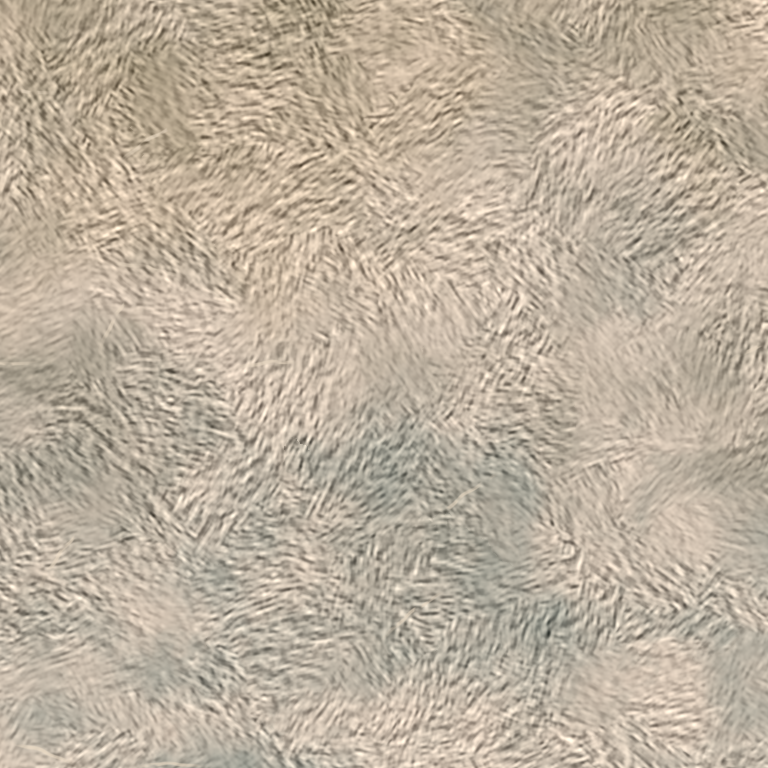
This texture is drawn by a WebGL 1 fragment shader. Its source:

```glsl
precision highp float;
// Weathered, dry-brushed plaster: cloudy pink-beige, grey, ochre and blue-grey
// paint, covered by soft daubs. Each daub has its own brush direction, along
// which stretched noise is embossed into short, gritty bristle marks.

#define DAUBS 11.0          // daubs across the canvas
#define BRISTLE_ALONG 105.0 // bristle marks per canvas, lengthwise
#define BRISTLE_ACROSS 235.0
#define GRAIN 0.25          // contrast of the bristle marks
#define GRIT 0.09           // contrast of the undirected speckle
#define DAUB_TONE 0.26      // tone difference between daubs
#define SCRATCHES 6.0       // scratch cells across the canvas
#define LIGHT vec3(0.838, 0.772, 0.704)
#define GREY vec3(0.640, 0.610, 0.548)
#define OCHRE vec3(0.650, 0.597, 0.500)
#define COOL vec3(0.612, 0.622, 0.582)
#define PALE vec3(0.920, 0.855, 0.765)

uniform vec2 u_resolution;

float hash(vec2 p) {
  vec3 q = fract(p.xyx * 0.1031);
  q += dot(q, q.yzx + 33.33);
  return fract((q.x + q.y) * q.z);
}

vec2 hash2(vec2 p) {
  return vec2(hash(p + 17.3), hash(p + 71.9));
}

float noise(vec2 p) {
  vec2 i = floor(p), f = fract(p);
  f = f * f * (3.0 - 2.0 * f);
  return mix(mix(hash(i), hash(i + vec2(1.0, 0.0)), f.x),
             mix(hash(i + vec2(0.0, 1.0)), hash(i + vec2(1.0, 1.0)), f.x), f.y);
}

float fbm(vec2 p) {
  float sum = 0.0, amp = 0.5;
  for (int i = 0; i < 5; i++) {
    sum += amp * noise(p);
    p = mat2(1.6, 1.2, -1.2, 1.6) * p + 9.7;
    amp *= 0.52;
  }
  return sum;
}

vec2 rotate(vec2 p, float a) {
  float c = cos(a), s = sin(a);
  return vec2(c * p.x + s * p.y, c * p.y - s * p.x);
}

// Embossed bristle marks running along x, fine ones over a few longer ones
float bristles(vec2 p) {
  vec2 q = p * vec2(BRISTLE_ALONG, BRISTLE_ACROSS);
  q.y += 1.2 * noise(q * vec2(0.4, 0.1));
  float fine = noise(q) - noise(q + vec2(0.4, 1.0));
  vec2 r = q * vec2(0.45, 0.62) + 31.0;
  return fine + 0.55 * (noise(r) - noise(r + vec2(0.2, 1.0)));
}

// x: bristle relief, y: tone, both blended over the neighbouring daubs
vec2 daubs(vec2 uv) {
  vec2 p = uv * DAUBS + 1.5 * vec2(fbm(uv * 18.0), fbm(uv * 18.0 + 40.0));
  vec2 cell = floor(p);
  float relief = 0.0, tone = 0.0, total = 0.0, power = 0.0;
  for (int j = -1; j <= 1; j++) {
    for (int i = -1; i <= 1; i++) {
      vec2 id = cell + vec2(float(i), float(j));
      vec2 away = p - id - hash2(id);
      float angle = (hash(id + 5.1) - 0.45) * 2.5;
      vec2 local = rotate(away, angle) * vec2(0.75, 1.3);
      float w = exp(-5.0 * dot(local, local));
      relief += w * bristles(rotate(uv, angle) + hash2(id + 3.7));
      tone += w * (hash(id + 8.3) - 0.5);
      total += w;
      power += w * w;
    }
  }
  return vec2(relief / sqrt(power + 1e-6), tone / (total + 1e-3));
}

// Sparse, tapered and broken pale scratches
float scratches(vec2 uv) {
  vec2 p = uv * SCRATCHES;
  float mask = 0.0;
  for (int j = -1; j <= 1; j++) {
    for (int i = -1; i <= 1; i++) {
      vec2 id = floor(p) + vec2(float(i), float(j));
      vec2 q = rotate(p - id - hash2(id + 50.0), (hash(id + 61.0) - 0.4) * 2.0);
      q.y += 0.2 * q.x * q.x + 0.02 * noise(q * 9.0);
      float taper = smoothstep(0.40, 0.05, abs(q.x));
      float line = smoothstep(0.022, 0.005, abs(q.y)) * taper;
      mask = max(mask, line * step(0.7, hash(id + 83.0)));
    }
  }
  return mask * smoothstep(0.25, 0.6, noise(uv * 90.0));
}

void main() {
  vec2 uv = gl_FragCoord.xy / u_resolution.y;
  vec2 warp = vec2(fbm(uv * 5.0 + 3.0), fbm(uv * 5.0 + 23.0)) - 0.5;
  vec2 daub = daubs(uv);

  // Cloudy underpainting: ochre towards the top, blue-grey towards the bottom
  float cloud = mix(fbm(uv * vec2(3.4, 4.2) + warp * 1.8 + 12.0), fbm(uv * 16.0 + 5.0), 0.3);
  float tone = smoothstep(0.12, 0.78, cloud + DAUB_TONE * daub.y);
  float drift = uv.y + 1.1 * (fbm(uv * 2.6 + warp + 60.0) - 0.48);
  float top = smoothstep(0.45, 1.05, drift);
  float bottom = smoothstep(0.55, 0.05, drift);
  vec3 shade = mix(mix(GREY, OCHRE, top), COOL, bottom);
  vec3 light = LIGHT * mix(vec3(1.0), vec3(0.970, 0.953, 0.920), top);
  vec3 color = mix(shade, light, tone);

  // Bristle marks and grit, rough in some places and worn smooth in others
  float rough = mix(0.50, 1.30, smoothstep(0.30, 0.64, fbm(uv * 9.0 + 80.0)));
  float grit = noise(uv * 250.0) + noise(rotate(uv, 0.6) * 170.0 + 7.0) - 1.0;
  float relief = rough * (GRAIN * daub.x + GRIT * grit);
  color += relief * mix(vec3(1.08, 1.04, 0.98), vec3(0.82, 0.76, 0.70), step(0.0, relief));

  color = mix(color, PALE, 0.65 * scratches(uv));
  gl_FragColor = vec4(clamp(color, 0.0, 1.0), 1.0);
}
```
